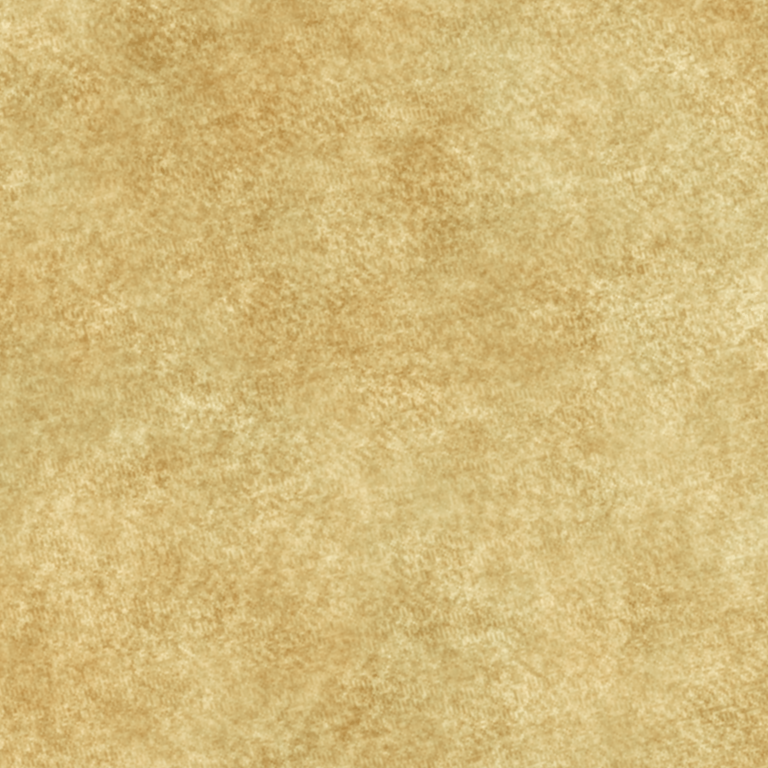
A Shadertoy shader for this texture:

```glsl
const vec3 OCHRE = vec3(0.765, 0.635, 0.37);
const vec3 STRAW = vec3(0.838, 0.743, 0.49);
const vec3 CREAM = vec3(0.91, 0.84, 0.63);
const vec3 OLIVE_SHIFT = vec3(-0.022, 0.002, 0.012);

float hash(vec2 p) {
    return fract(sin(dot(p, vec2(127.1, 311.7))) * 43758.5);
}

// Smooth value noise in -1..1
float noise(vec2 p) {
    vec2 cell = floor(p);
    vec2 f = fract(p);
    f = f * f * (3.0 - 2.0 * f);
    float low = mix(hash(cell), hash(cell + vec2(1.0, 0.0)), f.x);
    float high = mix(hash(cell + vec2(0.0, 1.0)), hash(cell + vec2(1.0, 1.0)), f.x);
    return 2.0 * mix(low, high, f.y) - 1.0;
}

// Octaves are turned against each other to hide the lattice
float fbm(vec2 p, int octaves, float gain) {
    mat2 turn = mat2(1.6, 1.2, -1.2, 1.6);
    float sum = 0.0;
    float weight = 1.0;
    for (int i = 0; i < octaves; i++) {
        p = turn * p + 17.3;
        sum += weight * noise(p);
        weight *= gain;
    }
    return sum;
}

vec2 warp(vec2 p, float scale, float amount) {
    vec2 q = p * scale;
    return p + amount * vec2(fbm(q + 3.1, 3, 0.7), fbm(q + 41.7, 3, 0.7));
}

vec3 parchment(float tone) {
    return tone < 0.0 ? mix(STRAW, OCHRE, -tone) : mix(STRAW, CREAM, tone);
}

void mainImage(out vec4 fragColor, in vec2 fragCoord) {
    vec2 uv = fragCoord / iResolution.y;

    // Broad stains with ragged edges
    vec2 ragged = warp(uv, 20.0, 0.010);
    float stains = fbm(ragged * 1.8 + 5.2, 5, 0.75);

    // Crusty flecks between the stains and the grain
    float flecks = fbm(warp(uv, 45.0, 0.004) * 20.0 + 11.0, 2, 0.9);

    // Crisp grain, stronger in some patches than in others
    float roughness = 1.0 + 0.3 * fbm(ragged * 7.0 + 90.0, 2, 0.7);
    float grain = fbm(uv * 82.0 + 71.0, 2, 0.85) * roughness;

    float tone = 0.40 * stains + 0.30 * flecks + 0.66 * grain - 0.04;
    vec3 color = parchment(clamp(tone, -1.7, 1.5));

    // Drift between warm ochre and greyish olive
    float drift = fbm(ragged * 2.5 + 60.0, 3, 0.7);
    float speckle = noise(uv * 150.0 + 130.0);
    color += OLIVE_SHIFT * (0.5 * drift + 0.4 * speckle);

    fragColor = vec4(clamp(color, 0.0, 1.0), 1.0);
}
```
